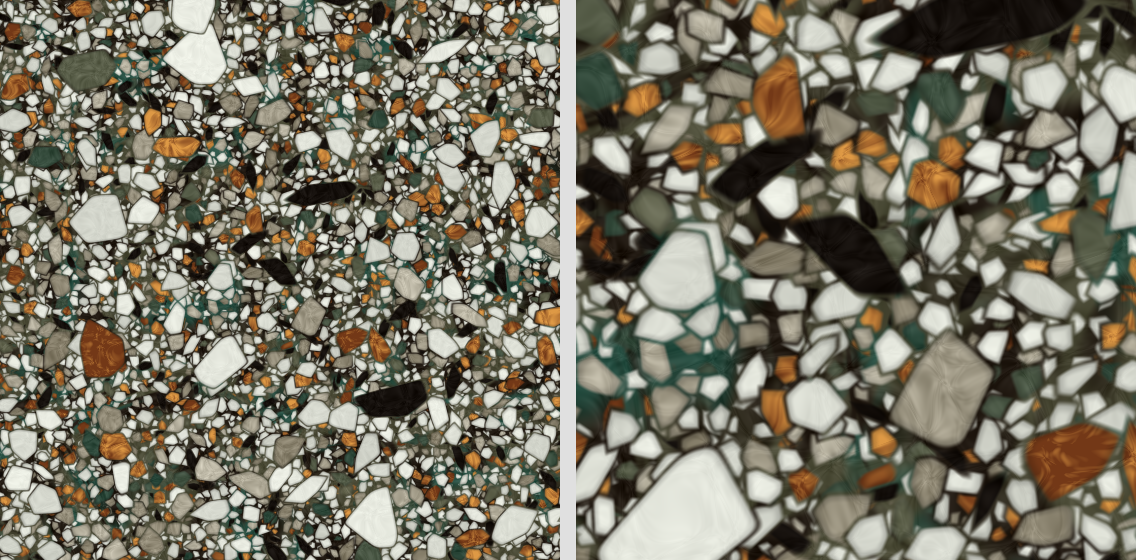
Left: the whole. Right: its middle third, enlarged.
Give the GLSL for this texture, as a WebGL 2 fragment shader.

```glsl
#version 300 es
precision highp float;
// Thin section of sandstone: angular pale, amber and black grains in a dark olive matrix.

uniform vec2 u_resolution;
out vec4 fragColor;

vec4 hash4(vec3 p) {
  vec4 q = fract(p.xyzx * vec4(0.1031, 0.1030, 0.0973, 0.1099));
  q += dot(q, q.wzxy + 33.33);
  return fract((q.xxyz + q.yzzw) * q.zywx);
}

mat2 rotation(float a) {
  return mat2(cos(a), sin(a), -sin(a), cos(a));
}

// Layered, warped sines, roughly -1 to 1
float mottle(vec2 p) {
  float sum = 0.0, amp = 0.6;
  for (int i = 0; i < 5; i++) {
    p = rotation(1.1) * p * 1.5 + 1.3 * sin(p.yx * 0.8 + float(i));
    sum += amp * sin(p.x) * sin(p.y);
    amp *= 0.8;
  }
  return sum;
}

// Rounded polygon of unit radius with uneven sides
float polygon(vec2 p, vec3 id) {
  float sum = 0.0;
  for (int k = 0; k < 6; k++) {
    vec4 h = hash4(id + vec3(0.0, 0.0, 7.3 * float(k + 1)));
    float angle = (float(k) + 0.8 * h.x) * 1.0472;
    float side = dot(p, vec2(cos(angle), sin(angle))) - mix(0.68, 1.12, h.y);
    sum += exp(15.0 * min(side, 3.0));
  }
  return log(sum) / 15.0;
}

vec3 mineral(float kind, float shade, float speckle) {
  if (kind < 0.51) // clear quartz
    return vec3(0.80, 0.81, 0.77) + 0.13 * shade + 0.025 * speckle;
  if (kind < 0.74) // cloudy feldspar
    return mix(vec3(0.52, 0.49, 0.41), vec3(0.75, 0.73, 0.66), shade) + 0.07 * speckle;
  if (kind < 0.87) // amber
    return mix(vec3(0.45, 0.22, 0.09), vec3(0.87, 0.60, 0.27),
               clamp(shade + 0.4 * speckle, 0.0, 1.0));
  if (kind < 0.94) // green
    return mix(vec3(0.15, 0.27, 0.22), vec3(0.39, 0.39, 0.30), shade) + 0.05 * speckle;
  return vec3(0.08, 0.06, 0.045) + 0.035 * speckle; // opaque
}

// Lays one grid of scattered grains over the colour below
vec3 addGrains(vec3 below, vec2 uv, float cells, float density, vec3 gap, float speckle) {
  vec2 home = floor(uv * cells);
  float soft = max(0.0014, 0.7 / u_resolution.y);
  for (int j = -1; j <= 1; j++) {
    for (int i = -1; i <= 1; i++) {
      vec2 cell = home + vec2(i, j);
      vec4 place = hash4(vec3(cell + 11.0, cells));
      vec4 look = hash4(vec3(cell + 53.0, cells + 3.7));
      if (place.w > density) continue;

      float radius = mix(0.29, 0.48, place.z);
      float stretch = mix(1.0, 1.5, look.w * look.w);
      if (look.x > 0.94) stretch = 1.6;
      vec2 p = uv * cells - cell - mix(vec2(0.2), vec2(0.8), place.xy);
      p = rotation(6.2832 * look.z) * p / radius;
      p *= vec2(1.0 / stretch, stretch);
      float d = polygon(p, vec3(cell + 29.0, cells)) * radius / (cells * sqrt(stretch));

      // Dark seam, then the grain with a slightly shaded rim
      float seam = 1.0 - smoothstep(0.0005, 0.0036, d);
      float body = 1.0 - smoothstep(-soft, soft, d);
      vec3 tone = mineral(look.x, look.y, speckle);
      tone *= 1.0 - 0.16 * smoothstep(-0.0045, -0.0005, d);
      below = mix(below, gap, 0.85 * seam);
      below = mix(below, tone, body);
    }
  }
  return below;
}

void main() {
  vec2 uv = gl_FragCoord.xy / u_resolution.y;
  float speckle = mottle(uv * 130.0);
  float patches = mottle(uv * 24.0 + 5.0);
  float tint = mottle(uv * 15.0 + 31.0);

  // Matrix: olive, with teal stains and blackish brown pockets
  vec3 matrix = mix(vec3(0.29, 0.29, 0.21), vec3(0.15, 0.31, 0.26), smoothstep(0.1, 0.8, tint));
  matrix = mix(matrix, vec3(0.12, 0.09, 0.06), smoothstep(-0.35, 0.6, patches));
  matrix += 0.05 * speckle;

  // Grains from fine to coarse
  vec3 col = addGrains(matrix, uv, 64.0, 0.95, matrix, speckle);
  col = addGrains(col, uv, 44.0, 0.9, matrix, speckle);
  col = addGrains(col, uv, 30.0, 0.68, matrix, speckle);
  col = addGrains(col, uv, 17.0, 0.32, matrix, speckle);
  col = addGrains(col, uv, 9.5, 0.13, matrix, speckle);
  fragColor = vec4(clamp(col, 0.0, 1.0), 1.0);
}
```
